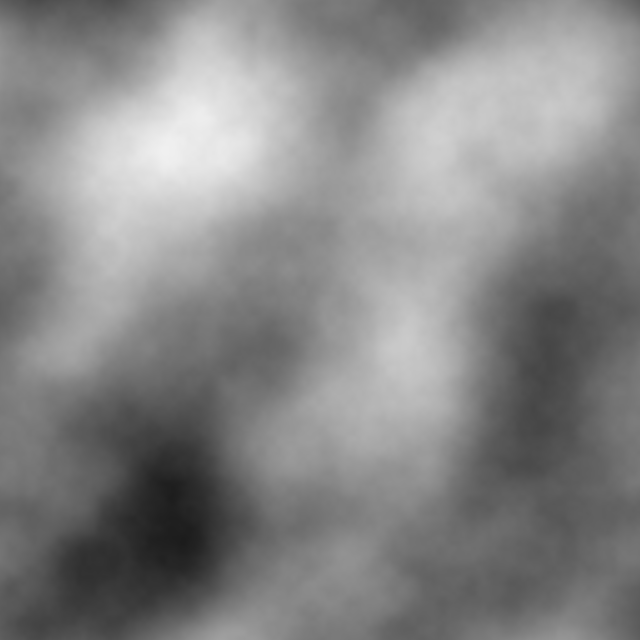
This texture is drawn by a three.js fragment shader. Its source:

```glsl
// Soft grey smoke: broad diagonal light and dark clouds with fine mottling, tiling.
#define MEAN_GREY 0.503
#define HEIGHT_WAVE 0.135
#define DIAGONAL_WAVE 0.130
#define PATCH_WAVE 0.055
#define DETAIL_AMOUNT 0.25
#define DETAIL_GAIN 0.5
#define DETAIL_CELLS 4.0
#define OCTAVES 6
#define WARP 0.018

varying vec2 vUv;

const float TAU = 6.2831853;

float hash(vec2 cell, float seed) {
  vec3 p = fract(vec3(cell.xyx + seed * 17.3) * vec3(0.1031, 0.1030, 0.0973));
  p += dot(p, p.yzx + 33.33);
  return fract((p.x + p.y) * p.z);
}

// Value noise from -0.5 to 0.5 that wraps after a whole number of cells.
float wrappedNoise(vec2 p, float cells, float seed) {
  vec2 i = floor(p);
  vec2 f = p - i;
  vec2 s = f * f * f * (f * (f * 6.0 - 15.0) + 10.0);
  vec2 a = mod(i, cells);
  vec2 b = mod(i + 1.0, cells);
  float low = mix(hash(a, seed), hash(vec2(b.x, a.y), seed), s.x);
  float high = mix(hash(vec2(a.x, b.y), seed), hash(b, seed), s.x);
  return mix(low, high, s.y) - 0.5;
}

// Octaves are shifted against each other so their lattices do not line up.
float mottling(vec2 uv) {
  float sum = 0.0;
  float amplitude = 1.0;
  float cells = DETAIL_CELLS;
  for (int n = 0; n < OCTAVES; n++) {
    float seed = float(n) + 1.0;
    vec2 shift = vec2(0.37, 0.61) * seed;
    sum += amplitude * wrappedNoise(uv * cells + shift, cells, seed);
    amplitude *= DETAIL_GAIN;
    cells *= 2.0;
  }
  return sum;
}

// Whole-number wave counts keep the large clouds seamless.
float broadClouds(vec2 uv) {
  float height = cos(TAU * (uv.y - 0.70));
  float diagonal = cos(TAU * (2.0 * uv.x - uv.y + 0.22));
  float patches = height * cos(TAU * (uv.x - 0.22));
  return HEIGHT_WAVE * height + DIAGONAL_WAVE * diagonal + PATCH_WAVE * patches;
}

void main() {
  // Bend the broad waves so their outlines stay irregular.
  vec2 bend = WARP * vec2(
    sin(TAU * (3.0 * vUv.y + vUv.x)) + sin(TAU * (2.0 * vUv.x - 3.0 * vUv.y + 0.3)),
    sin(TAU * (3.0 * vUv.x - vUv.y + 0.6)) + sin(TAU * (2.0 * vUv.x + 2.0 * vUv.y)));

  float grey = MEAN_GREY + broadClouds(vUv + bend) + DETAIL_AMOUNT * mottling(vUv);
  gl_FragColor = vec4(vec3(clamp(grey, 0.0, 1.0)), 1.0);
}
```
